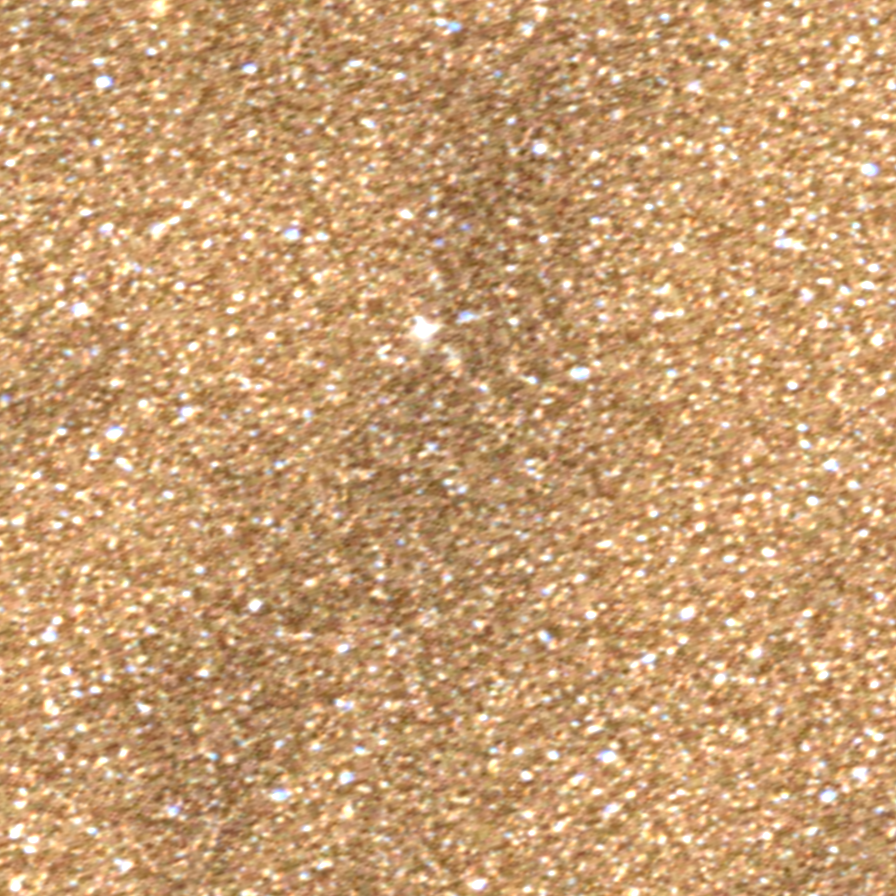
Reproduce this texture procedurally as a three.js fragment shader.

```glsl
// A dense golden star field: grainy amber glow crossed by soft dark dust lanes.
// Value noise makes the dust and grain; jittered cell grids scatter three
// populations of stars, with slight colour fringes, around one bright star.

#define GLOW_COLOR vec3(0.745, 0.565, 0.382)
#define CREAM_LIGHT vec3(0.27, 0.29, 0.29)
#define WHITE_LIGHT vec3(0.42, 0.52, 0.64)
#define BLUE_LIGHT vec3(0.36, 0.58, 0.98)
#define GRAIN_SCALE 135.0
#define GRAIN_CONTRAST 0.30
#define CHROMA_CONTRAST 0.09
#define DUST_DEPTH 0.13
#define FRINGE 0.22
#define TILT 0.32
#define MAIN_STAR vec2(0.474, 0.632)

varying vec2 vUv;

float hash(vec2 p) {
  return fract(sin(dot(p, vec2(127.1, 311.7))) * 43758.5453);
}

float valueNoise(vec2 p) {
  vec2 cell = floor(p);
  vec2 f = fract(p);
  f = f * f * (3.0 - 2.0 * f);
  float low = mix(hash(cell), hash(cell + vec2(1.0, 0.0)), f.x);
  float high = mix(hash(cell + vec2(0.0, 1.0)), hash(cell + 1.0), f.x);
  return mix(low, high, f.y);
}

float fbm(vec2 p) {
  float sum = 0.0;
  float weight = 0.5;
  for (int i = 0; i < 5; i++) {
    sum += weight * valueNoise(p);
    p = p * 2.03 + 17.3;
    weight *= 0.5;
  }
  return sum;
}

vec2 rotate(vec2 p, float angle) {
  float c = cos(angle);
  float s = sin(angle);
  return vec2(c * p.x + s * p.y, c * p.y - s * p.x);
}

// Soft spot with a faint dark rim
float spot(vec2 d, float radius) {
  float q = dot(d, d) / (radius * radius);
  return exp(-q) - 0.06 * exp(-0.3 * q);
}

// One population of stars; radius is in canvas units
vec3 starLayer(vec2 uv, float cells, float density, float radius, vec3 light, float tint) {
  vec2 p = uv * cells;
  vec2 home = floor(p);
  vec3 sum = vec3(0.0);
  for (int y = -1; y <= 1; y++) {
    for (int x = -1; x <= 1; x++) {
      vec2 id = home + vec2(float(x), float(y));
      vec2 seed = id + cells * 1.37;
      if (hash(seed) > density) continue;
      vec2 jitter = vec2(hash(seed + 3.1), hash(seed + 7.7));
      float size = hash(seed + 13.3);
      float hue = hash(seed + 21.9) - 0.5;
      float r = radius * cells * mix(0.75, 1.25, size);
      vec2 d = rotate(p - id - jitter, TILT + hue) * vec2(0.84, 1.16);
      float angle = 6.2832 * hash(seed + 31.7);
      vec2 shift = FRINGE * r * vec2(cos(angle), sin(angle));
      vec3 profile = vec3(spot(d - shift, r), spot(d, r), spot(d + shift, r));
      vec3 hueShift = 1.0 + tint * hue * vec3(1.0, -0.25, -1.0);
      sum += light * hueShift * profile * mix(0.5, 1.4, size * size);
    }
  }
  return sum;
}

// Dust lane rising to the right, a dark corner and loose clouds
float dustAmount(vec2 uv) {
  float clouds = fbm(uv * 3.5 + 4.0);
  float across = dot(uv, vec2(0.877, -0.48)) - 0.17 + 0.22 * (clouds - 0.5);
  float lane = exp(-across * across / 0.012);
  vec2 corner = uv - vec2(0.07, 0.98);
  float patchDark = exp(-dot(corner, corner) / 0.012);
  float wisps = smoothstep(0.35, 0.75, fbm(rotate(uv, 1.0) * vec2(4.0, 8.0) + 9.0));
  return 0.6 * lane * (0.4 + clouds) + 0.9 * patchDark + 0.9 * wisps - 0.5;
}

void main() {
  vec2 uv = vUv;

  // Amber glow with dust and slanted grain
  float dust = dustAmount(uv);
  vec3 color = GLOW_COLOR * (1.0 - DUST_DEPTH * dust);
  vec2 g = rotate(uv, TILT) * GRAIN_SCALE * vec2(0.8, 1.25);
  float grain = valueNoise(g) - 0.5 + 0.5 * (valueNoise(g * 1.9 + 40.0) - 0.5);
  vec3 chroma = vec3(valueNoise(g + 71.0), valueNoise(g + 113.0), valueNoise(g + 157.0)) - 0.5;
  color += GRAIN_CONTRAST * grain + CHROMA_CONTRAST * chroma;

  // Faint, medium and bright stars, dimmed a little by the dust
  vec3 stars = starLayer(uv, 110.0, 0.40, 0.0034, CREAM_LIGHT, 0.5);
  stars += starLayer(uv, 56.0, 0.36, 0.0041, WHITE_LIGHT, 0.7);
  color += stars * (1.0 - 0.25 * dust);
  color += starLayer(uv, 18.0, 0.30, 0.0058, BLUE_LIGHT, 0.9);

  // Main star and a warm one at the top edge, each with a wide glow
  vec2 d = uv - MAIN_STAR;
  float wobble = 1.0 + 0.12 * sin(4.0 * atan(d.y, d.x) + 0.8);
  color += 1.6 * WHITE_LIGHT * spot(d, 0.0125 * wobble) + 0.13 * exp(-length(d) / 0.025);
  vec2 w = uv - vec2(0.177, 0.991);
  color += vec3(0.5, 0.48, 0.4) * spot(w, 0.009) + vec3(0.14, 0.1, 0.05) * exp(-length(w) / 0.02);

  gl_FragColor = vec4(clamp(color, 0.0, 1.0), 1.0);
}
```
